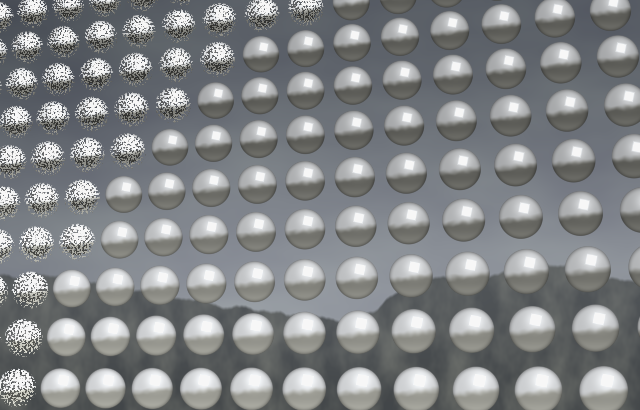
Give the GLSL for this pattern, as a Shadertoy shader.

```glsl
// Rows of glossy grey spheres on a tilted plane before hazy mountains.
// A projective matrix maps grid cells to the canvas; its inverse finds the cell.
// Spheres outside a circle of cells crumble into bright and dark grains.

// Columns: step across, step up, position of cell (0,0); third row is depth
const mat3 GRID = mat3(0.1159, -0.0016, -0.0205,
                       0.0199,  0.1416,  0.0260,
                       0.7420,  0.0508,  1.0000);
const float RADIUS = 0.0533;
const vec2 INTACT_CENTER = vec2(5.0, -1.5);   // in cells
const float INTACT_RADIUS = 10.66;
const float GRAIN_SCALE = 8.5;                // grains per sphere radius
const vec2 HIGHLIGHT = vec2(0.15, 0.40);
const vec3 SKY_HIGH = vec3(0.35, 0.37, 0.40);
const vec3 SKY_LOW = vec3(0.58, 0.60, 0.63);
const vec3 ROCK_DARK = vec3(0.26, 0.275, 0.285);
const vec3 ROCK_LIGHT = vec3(0.43, 0.44, 0.42);

vec2 hashGradient(vec2 p) {
    vec3 h = fract(p.xyx * vec3(0.1031, 0.1030, 0.0973));
    h += dot(h, h.yzx + 33.33);
    float angle = 6.2832 * fract((h.x + h.y) * h.z);
    return vec2(cos(angle), sin(angle));
}

float gradientNoise(vec2 p) {
    vec2 i = floor(p), f = p - i;
    vec2 w = f * f * f * (f * (f * 6.0 - 15.0) + 10.0);
    float a = dot(hashGradient(i), f);
    float b = dot(hashGradient(i + vec2(1, 0)), f - vec2(1, 0));
    float c = dot(hashGradient(i + vec2(0, 1)), f - vec2(0, 1));
    float d = dot(hashGradient(i + 1.0), f - 1.0);
    return mix(mix(a, b, w.x), mix(c, d, w.x), w.y);
}

float fbm(vec2 p) {
    float sum = 0.0, amp = 1.0;
    for (int k = 0; k < 4; k++) {
        sum += amp * gradientNoise(p);
        p = mat2(1.6, 1.2, -1.2, 1.6) * p + 17.3;
        amp *= 0.5;
    }
    return sum;
}

float ridgeHeight(float x) {
    float left = 0.12 * exp(-3.0 * x * x);
    float right = 0.11 * smoothstep(0.86, 1.03, x);
    float peak = 0.045 * exp(-pow((x - 1.31) / 0.08, 2.0));
    return 0.205 + left + right + peak + 0.018 * fbm(vec2(x * 14.0, 3.0));
}

vec3 background(vec2 p, float px) {
    // Sky with broad, faint clouds
    vec3 sky = mix(SKY_LOW, SKY_HIGH, smoothstep(0.18, 1.0, p.y));
    sky -= 0.06 * (1.0 - smoothstep(0.0, 0.6, p.x));
    float cloud = fbm(p * vec2(2.5, 5.0) + 40.0);
    sky += cloud * vec3(0.045, 0.05, 0.035);
    // Rock with light scree, hazier toward the ridge
    float crag = fbm(p * vec2(13.0, 8.0) + 7.0);
    vec3 rock = mix(ROCK_DARK, ROCK_LIGHT, clamp(0.3 + 0.7 * crag, 0.0, 1.0));
    float ridge = ridgeHeight(p.x);
    rock = mix(rock, SKY_LOW, 0.16 * smoothstep(0.0, 1.0, p.y / ridge));
    return mix(rock, sky, smoothstep(-px, px + 0.006, p.y - ridge));
}

vec3 glossySphere(vec3 n, vec2 cell, vec2 center) {
    // Reflected ground and sky; lower spheres catch more light
    float lift = 1.0 - smoothstep(0.10, 0.85, center.y + 0.15 * center.x);
    float horizon = n.y - 0.12 * n.x + 0.12 + 0.10 * gradientNoise(n.xy * 3.0 + cell * 5.3);
    float above = smoothstep(-0.16, 0.20, horizon);
    float tone = mix(mix(0.35, 0.60, lift), mix(0.66, 0.82, lift), above);
    tone += 0.07 * (1.0 - smoothstep(-0.9, -0.3, n.y));
    tone *= mix(0.64, 1.0, smoothstep(0.0, 0.65, n.z));
    // Soft square window with a glow around it
    vec2 d = mat2(0.98, 0.2, -0.2, 0.98) * (n.xy - HIGHLIGHT);
    float window = 1.0 - smoothstep(0.12, 0.27, max(abs(d.x), abs(d.y)));
    tone += 0.24 * window + 0.20 * exp(-5.0 * dot(d, d));
    vec3 tint = mix(vec3(1.0, 1.0, 0.95), vec3(0.99, 1.0, 1.01), above);
    return min(tone * tint, vec3(0.97));
}

void mainImage(out vec4 fragColor, in vec2 fragCoord) {
    float px = 1.0 / iResolution.y;
    vec2 p = fragCoord * px;
    vec3 color = background(p, px);

    // Nearest grid cell and its projected sphere
    vec3 plane = inverse(GRID) * vec3(p, 1.0);
    vec2 cell = floor(plane.xy / plane.z + 0.5);
    vec3 projected = GRID * vec3(cell, 1.0);
    vec2 center = projected.xy / projected.z;
    float radius = RADIUS / projected.z;
    vec2 q = (p - center) / radius;
    float dist = length(q);
    float cover = 1.0 - smoothstep(-0.75 * px, 0.75 * px, (dist - 1.0) * radius);
    vec3 normal = vec3(q, sqrt(max(0.0, 1.0 - dist * dist)));
    vec3 surface = glossySphere(normal, cell, center);

    // Crumbled spheres: pitted surface, edge eaten away mostly below
    if (length(cell - INTACT_CENTER) > INTACT_RADIUS) {
        vec2 g = q * GRAIN_SCALE + cell * 23.7;
        float grain = gradientNoise(g) + 0.5 * gradientNoise(g * 2.1 + 9.0);
        float lit = exp(-3.0 * dot(q - HIGHLIGHT, q - HIGHLIGHT));
        float speck = smoothstep(-0.12, 0.16, grain + 0.35 * lit - 0.04);
        surface = mix(surface * 0.52, min(surface * 1.22 + 0.06, vec3(0.97)), speck);
        float erosion = smoothstep(0.55, 1.05, dist - 0.15 * q.y);
        cover *= smoothstep(-0.05, 0.05, grain + 0.42 - 0.62 * erosion);
    }
    fragColor = vec4(mix(color, surface, cover), 1.0);
}
```
